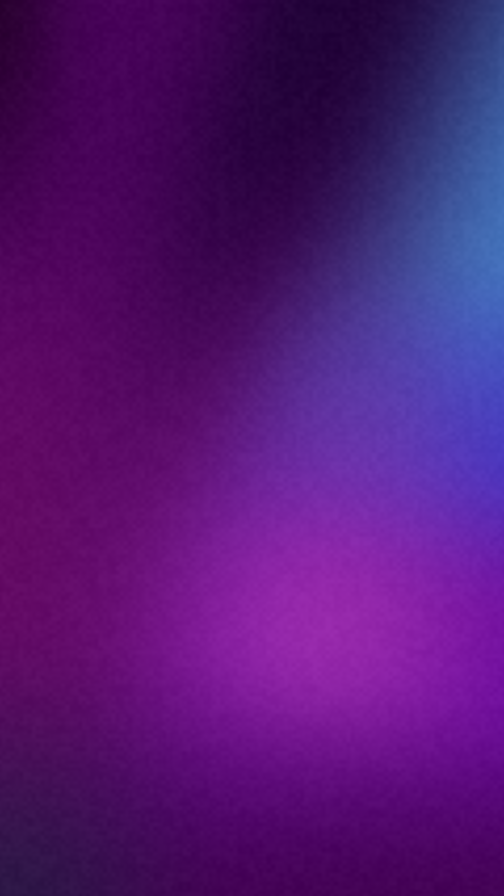
This background is drawn by a Shadertoy shader. Its source:

```glsl
#define PLUM_DEEP  vec3(0.29, 0.01, 0.36)
#define PLUM       vec3(0.37, 0.03, 0.41)
#define WINE       vec3(0.39, 0.04, 0.38)
#define SHADE      vec3(0.14, 0.00, 0.16)
#define NIGHT      vec3(0.13, 0.01, 0.22)
#define AZURE      vec3(0.26, 0.46, 0.74)
#define INDIGO     vec3(0.24, 0.22, 0.77)
#define SLATE      vec3(0.37, 0.25, 0.66)
#define VIOLET     vec3(0.40, 0.03, 0.61)
#define MAGENTA    vec3(0.59, 0.16, 0.67)
#define FLOOR_COOL vec3(0.17, 0.09, 0.27)
#define GRAIN      0.036

// Soft elliptical spot: one at the centre, fading to zero
float glow(vec2 p, vec2 center, vec2 radius) {
    vec2 q = (p - center) / radius;
    return exp(-dot(q, q));
}

float hash(vec2 cell) {
    return fract(sin(dot(cell, vec2(127.1, 311.7))) * 43758.5453);
}

// Value noise; sharpness 0 blends cells fully, near 0.5 leaves flat blocks
float noise(vec2 p, float sharpness) {
    vec2 cell = floor(p);
    vec2 f = smoothstep(sharpness, 1.0 - sharpness, fract(p));
    float low = mix(hash(cell), hash(cell + vec2(1.0, 0.0)), f.x);
    float high = mix(hash(cell + vec2(0.0, 1.0)), hash(cell + 1.0), f.x);
    return mix(low, high, f.y);
}

void mainImage(out vec4 fragColor, in vec2 fragCoord) {
    vec2 p = fragCoord / iResolution.xy;
    float depth = 1.0 - p.y;

    // Plum backdrop, warmer toward the left edge
    vec3 color = mix(PLUM_DEEP, PLUM, smoothstep(0.1, 0.5, depth));
    color = mix(color, WINE, 0.8 * glow(p, vec2(0.0, 0.40), vec2(0.2, 0.22)));
    color = mix(color, SHADE, 0.9 * glow(p, vec2(-0.02, 1.02), vec2(0.14, 0.22)));

    // Dark slanted band descending from the top
    float bandOffset = max(0.64 - 0.6 * depth - p.x, 0.0);
    float night = glow(vec2(bandOffset, depth), vec2(0.0), vec2(0.21, 0.38));
    color = mix(color, NIGHT, night);

    // Diagonal beam on the right, azure through indigo to violet
    vec3 beamColor = mix(AZURE, INDIGO, smoothstep(0.26, 0.54, depth));
    beamColor = mix(beamColor, VIOLET, smoothstep(0.50, 0.70, depth));
    float beam = smoothstep(0.0, 0.56, p.x - 0.71 + 0.78 * depth);
    color = mix(color, beamColor, beam);

    // Pale haze between the beam and the magenta bloom
    color = mix(color, SLATE, 0.6 * glow(p, vec2(0.73, 0.53), vec2(0.22, 0.14)));
    color = mix(color, MAGENTA, glow(p, vec2(0.64, 0.30), vec2(0.33, 0.19)));

    // Falloff along the bottom, cooler in the left corner
    vec3 floorColor = mix(FLOOR_COOL, 0.9 * PLUM_DEEP, smoothstep(0.0, 0.5, p.x));
    float falloff = smoothstep(mix(0.67, 0.75, p.x), 1.03, depth);
    color = mix(color, floorColor, falloff);

    // Faint mottling: fine grain over soft-edged square blocks
    vec2 grid = fragCoord / iResolution.x;
    float mottle = 0.65 * noise(grid * 120.0, 0.0) + 0.35 * noise(grid * 54.0 + 17.0, 0.3);
    color += GRAIN * (mottle - 0.5);

    fragColor = vec4(color, 1.0);
}
```
